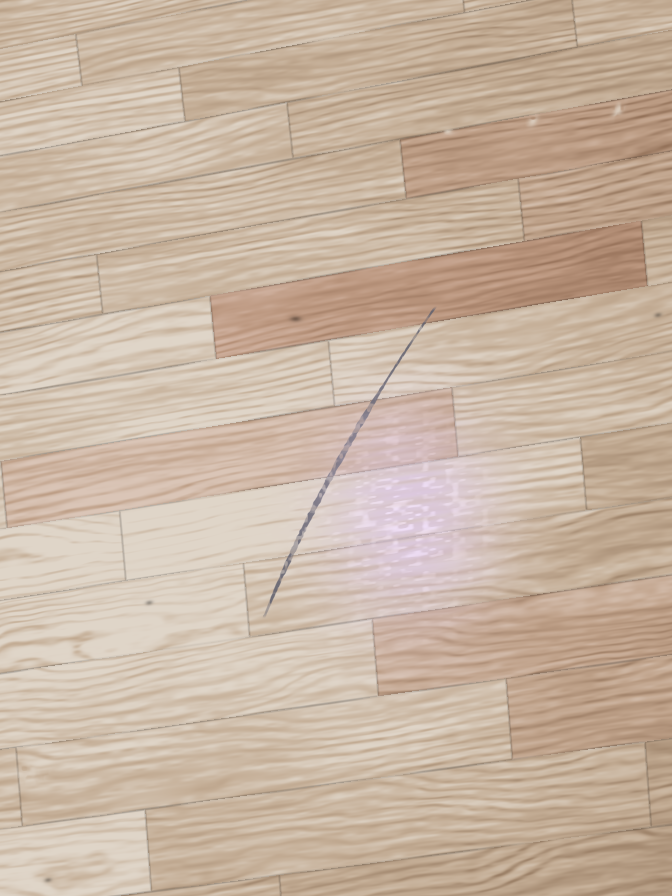
Reproduce this texture procedurally as a Shadertoy shader.

```glsl
// Worn oak strip floor seen at a slight angle: tilted rows that widen downwards,
// with stepped butt joints, ring-shaped grain made from warped noise, a dark
// slanting scratch, small scuffs and a lavender patch of reflected light.

const vec3 OAK_DARK = vec3(0.58, 0.47, 0.37);
const vec3 OAK_MID = vec3(0.765, 0.675, 0.580);
const vec3 OAK_PALE = vec3(0.875, 0.835, 0.785);
const vec3 RED_STAIN = vec3(0.96, 0.875, 0.855);
const vec3 SCRATCH_INK = vec3(0.38, 0.38, 0.43);
const vec3 LAVENDER = vec3(0.86, 0.78, 0.88);
const float ROW_HEIGHT = 0.0586;
const float ROW_GROWTH = 1.038;

float hash(vec2 p) {
    return fract(sin(dot(p, vec2(127.1, 311.7))) * 43758.5453);
}

float noise(vec2 p) {
    vec2 i = floor(p), f = fract(p);
    f = f * f * (3.0 - 2.0 * f);
    return mix(mix(hash(i), hash(i + vec2(1, 0)), f.x),
               mix(hash(i + vec2(0, 1)), hash(i + vec2(1, 1)), f.x), f.y);
}

// Soft elliptical spot, 1 at its centre.
float spot(vec2 p, vec2 centre, vec2 radius) {
    vec2 d = (p - centre) / radius;
    return exp(-dot(d, d));
}

// 1 on the plank with the given row and column.
float isPlank(vec2 id, float row, float column) {
    return 1.0 - step(0.5, distance(id, vec2(row, column)));
}

float redness(vec2 id) {
    float r = isPlank(id, 5.0, -1.0) + 0.65 * isPlank(id, 3.0, 0.0);
    r += 0.6 * isPlank(id, 7.0, -2.0) + 0.4 * isPlank(id, 4.0, 0.0);
    return r + 0.55 * isPlank(id, 10.0, -2.0) + 0.45 * isPlank(id, 11.0, -2.0);
}

// Growth rings: x runs along the plank, w across it, both cut by the saw.
float rings(float x, float w, float seed, float swirl) {
    vec2 q = vec2(x * 5.0, w * 1.1) + seed * vec2(91.0, 57.0);
    float warp = noise(q) + 0.35 * noise(q * 2.1 + 7.0) + 0.06 * noise(q * 9.0);
    float wave = 0.5 + 0.5 * sin(6.2832 * (w * 6.5 + swirl * warp));
    return wave * wave;
}

// Coverage of a slightly bowed, ragged stroke from a to b.
float scratch(vec2 p, vec2 a, vec2 b, float px) {
    float t = (p.y - a.y) / (b.y - a.y);
    float x = mix(a.x, b.x, t) - 0.052 * t * (1.0 - t);
    float d = abs(p.x - x) * 0.88;
    float width = 0.0010 + 0.0017 * smoothstep(0.2, 0.4, t) * (1.0 - smoothstep(0.7, 1.0, t));
    width *= 0.75 + 0.5 * noise(vec2(t * 110.0, 3.0));
    float ends = smoothstep(0.0, 0.02, t) * (1.0 - smoothstep(0.98, 1.0, t));
    float wear = 0.5 + 0.5 * smoothstep(0.2, 0.55, noise(p * vec2(260.0, 210.0)));
    return (1.0 - smoothstep(width - px * 0.5, width + px, d)) * ends * wear;
}

void mainImage(out vec4 fragColor, in vec2 fragCoord) {
    float px = 1.0 / iResolution.y;
    vec2 p = vec2(fragCoord.x, iResolution.y - fragCoord.y) * px;

    // Perspective rows, then planks along each row.
    float v = (p.y + 0.2 * p.x) / (1.0 + 0.07 * p.x);
    float rowPos = log(1.0 + (v - 0.0547) * (ROW_GROWTH - 1.0) / ROW_HEIGHT) / log(ROW_GROWTH);
    float row = floor(rowPos), w = fract(rowPos);
    float rowSize = ROW_HEIGHT * pow(ROW_GROWTH, rowPos);
    float plankLength = 0.427 + 0.0109 * row;
    float u = (p.x - 0.007 * w) / plankLength - 0.198 - 0.2577 * row;
    vec2 id = vec2(row, floor(u));
    float seed = hash(id + 17.0), red = redness(id);

    // Grain: rings broken up by pores, plus long fibres.
    float figured = isPlank(id, 9.0, -3.0) + isPlank(id, 8.0, -3.0);
    float swirl = 1.0 + 3.0 * seed * seed + 0.16 * max(row, 0.0) + 2.0 * figured;
    float pores = noise(vec2(p.x * 75.0, v * 330.0) + seed * 40.0);
    float fibre = noise(vec2(p.x * 13.0, v * 210.0) + seed * 60.0);
    float cloud = noise(vec2(p.x * 6.0, v * 30.0) + seed * 30.0);
    float grain = rings(p.x, w, seed, swirl) * (0.15 + 0.85 * pores) * (0.4 + 0.9 * cloud);

    // Lightness from plank, room light and grain.
    float light = 0.60 + 0.15 * (hash(id + 5.3) - 0.5) + 0.08 * figured;
    light += 0.24 * spot(p, vec2(0.22, 0.55), vec2(0.36, 0.26));
    light -= 0.10 * smoothstep(0.35, 0.75, p.x) + 0.08 * smoothstep(0.75, 0.95, p.y);
    light += 0.26 * isPlank(id, 12.0, -4.0) - 0.16 * red;
    light += 0.20 * (fibre - 0.5) + 0.18 * (cloud - 0.5) + 0.16 * (pores - 0.5);
    light -= 0.40 * (grain - 0.17);
    light = clamp(light, 0.0, 1.0);
    vec3 col = mix(OAK_DARK, OAK_MID, smoothstep(0.0, 0.55, light));
    col = mix(col, OAK_PALE, smoothstep(0.42, 0.92, light));
    col *= mix(vec3(1.0), RED_STAIN, red);

    // Faint seams between rows and at plank ends, lost in places.
    float rowGap = min(w, 1.0 - w) * rowSize;
    float endGap = min(fract(u), 1.0 - fract(u)) * plankLength;
    float rowSeam = 1.0 - smoothstep(0.0, 0.0012 + px, rowGap);
    float endSeam = 1.0 - smoothstep(0.0, 0.0010 + px, endGap);
    float broken = smoothstep(0.25, 0.75, noise(vec2(p.x * 16.0, row * 5.0)));
    col *= 1.0 - max(rowSeam * (0.05 + 0.17 * broken), 0.17 * endSeam);

    // One small knot in a few planks.
    vec2 knotAt = vec2(0.2 + 0.6 * seed, 0.25 + 0.5 * hash(id + 9.0));
    vec2 toKnot = (vec2(fract(u), w) - knotAt) * vec2(plankLength, rowSize);
    col *= 1.0 - 0.3 * step(0.85, hash(id + 31.0)) * spot(toKnot, vec2(0.0), vec2(0.004, 0.0025));
    col *= 1.0 - 0.35 * spot(p, vec2(0.330, 0.356), vec2(0.006, 0.003));

    // Pale scuffs.
    float scuff = 0.0;
    for (int i = 0; i < 3; i++) {
        float k = float(i);
        vec2 c = vec2(0.5 + 0.095 * k, 0.147 - 0.012 * k);
        scuff += spot(p + vec2(0.4 * (p.y - c.y), 0.0), c, vec2(0.005, 0.003 + 0.003 * k));
    }
    scuff += spot(p, vec2(0.036, 0.863), vec2(0.014, 0.010));
    col = mix(col, OAK_PALE, 0.8 * min(scuff, 1.0) * smoothstep(0.2, 0.6, noise(p * 190.0)));

    // Scratch, then the reflection lying over it.
    col = mix(col, SCRATCH_INK, 0.9 * scratch(p, vec2(0.487, 0.341), vec2(0.294, 0.691), px));
    float glare = spot(p, vec2(0.455, 0.575), vec2(0.085, 0.105));
    float glint = smoothstep(0.5, 0.95, noise(vec2(p.x * 120.0, v * 300.0)));
    col = mix(col, LAVENDER, min(1.0, 1.15 * glare) * (0.5 + 0.4 * fibre));
    col += glare * glint * vec3(0.08, 0.09, 0.11);
    fragColor = vec4(clamp(col, 0.0, 1.0), 1.0);
}
```
